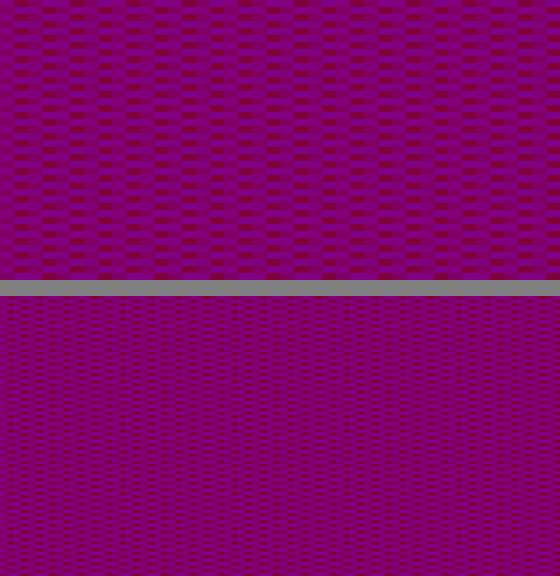
Top, the tile; bottom, the same tile 2 across and 2 down.
Write a WebGL 1 fragment shader that draws this pattern.

```glsl
precision highp float;
// Woven purple and crimson bricks in a half-shifted running bond.

uniform vec2 u_resolution;

const vec2 CELLS = vec2(40.0);   // cells across and down, ten bricks per row
const float BRICK_PERIOD = 4.0;  // cells before a row repeats
const float RED = 0.5;

// Blue levels of the four cells in a repeat
const float CRIMSON = 0.24;
const float CRIMSON_SHADE = 0.22;
const float SHADE_START = 0.667;
const float PLUM = 0.38;
const float VIOLET = 0.53;
const float PURPLE = 0.49;

// Box-filtered step: 0 before the edge, 1 after it
float smoothEdge(float position, float edge, float pixelSize) {
  return clamp((position - edge) / pixelSize + 0.5, 0.0, 1.0);
}

// Blue level along one row; alternate rows shift by half a repeat
float rowBlue(float x, float row, float pixelSize) {
  float shift = 3.0 - 2.0 * mod(row, 2.0);
  // Range -0.5 to 3.5 keeps the wrap inside the purple cell
  float u = mod(x - shift + 0.5, BRICK_PERIOD) - 0.5;

  float blue = mix(PURPLE, CRIMSON, smoothEdge(u, 0.0, pixelSize));
  blue = mix(blue, CRIMSON_SHADE, smoothEdge(u, SHADE_START, pixelSize));
  blue = mix(blue, PLUM, smoothEdge(u, 1.0, pixelSize));
  blue = mix(blue, VIOLET, smoothEdge(u, 2.0, pixelSize));
  return mix(blue, PURPLE, smoothEdge(u, 3.0, pixelSize));
}

// Blend the two rows that meet at the nearest horizontal edge
float brickBlue(vec2 p, vec2 pixelSize) {
  float edge = floor(p.y + 0.5);
  float below = rowBlue(p.x, edge - 1.0, pixelSize.x);
  float above = rowBlue(p.x, edge, pixelSize.x);
  return mix(below, above, smoothEdge(p.y, edge, pixelSize.y));
}

void main() {
  vec2 pixelSize = CELLS / u_resolution;
  vec2 p = gl_FragCoord.xy * pixelSize;
  gl_FragColor = vec4(RED, 0.0, brickBlue(p, pixelSize), 1.0);
}
```
